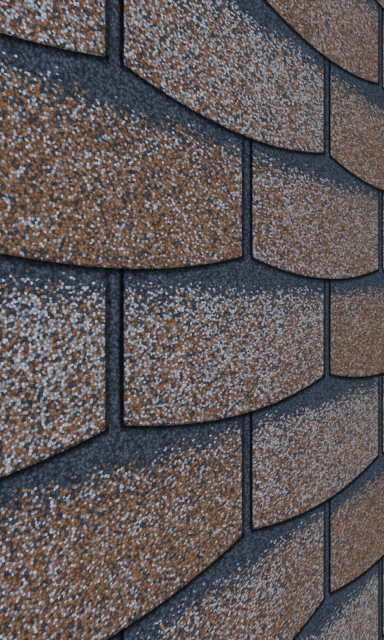
Write a Shadertoy shader that draws this texture.

```glsl
// Wall perspective, in units of canvas height
const float VANISH_X = 1.014;     // where the courses converge
const float HORIZON_Y = 0.539;
const float DEPTH_SPAN = 0.8346;  // distance from first joint to VANISH_X
const float DEPTH_RATE = 0.33;    // depth gained per half shingle
const float ROW_HEIGHT = 0.2865;
const float ROW_OFFSET = 2.291;

// Shingle shape, in half widths and row heights
const float SAG = 0.145;          // bulge of the lower edge
const float GAP = 0.052;          // half width of a joint
const float BAND_START = 0.17;    // dark headlap fades out between these
const float BAND_END = 0.36;
const float GRAINS = 66.0;        // granules per row height

const vec3 RUST = vec3(0.43, 0.29, 0.22);
const vec3 TAN = vec3(0.51, 0.42, 0.35);
const vec3 PALE = vec3(0.57, 0.59, 0.64);
const vec3 CHARCOAL = vec3(0.23, 0.25, 0.28);
const vec3 SLATE = vec3(0.215, 0.26, 0.315);
const int SAMPLES = 3;            // supersampling per axis

vec3 hash3(vec2 p) {
    vec3 q = fract(vec3(p.xyx) * vec3(0.1031, 0.1030, 0.0973));
    q += dot(q, q.yxz + 33.33);
    return fract((q.xxy + q.yzz) * q.zyx);
}

float valueNoise(vec2 p) {
    vec2 i = floor(p), f = fract(p);
    f = f * f * (3.0 - 2.0 * f);
    return mix(mix(hash3(i).x, hash3(i + vec2(1, 0)).x, f.x),
               mix(hash3(i + vec2(0, 1)).x, hash3(i + vec2(1, 1)).x, f.x), f.y);
}

// Nearest granule: random triple in xyz, distance in w
vec4 granule(vec2 p) {
    vec2 cell = floor(p);
    vec4 best = vec4(0.0, 0.0, 0.0, 9.0);
    for (int j = -1; j <= 1; j++)
    for (int i = -1; i <= 1; i++) {
        vec2 c = cell + vec2(i, j);
        vec3 h = hash3(c + 200.0);
        float d = length(c + h.xy - p);
        if (d < best.w) best = vec4(hash3(c + 517.0), d);
    }
    return best;
}

// Position across a shingle, -1 to 1; courses are staggered by half
float across(float u, float row) {
    return mod(u + row + 1.0, 2.0) - 1.0;
}

// Height above the curved lower edge
float aboveEdge(float t, float v, float row) {
    return row + SAG * (1.0 - t * t) - v;
}

vec3 wall(vec2 p) {
    // Project onto the wall: u along a course, v down the courses
    float depth = DEPTH_SPAN / (VANISH_X - p.x);
    float u = (depth - 1.0) / DEPTH_RATE;
    float v = (HORIZON_Y - p.y) * depth / ROW_HEIGHT + ROW_OFFSET;

    // The upper course overlaps the one below
    float row = ceil(v);
    float tUpper = across(u, row - 1.0);
    float upperEdge = aboveEdge(tUpper, v, row - 1.0);
    float upperSide = 1.0 - abs(tUpper) - GAP;
    bool onUpper = min(upperEdge, upperSide) > 0.0;
    if (onUpper) row -= 1.0;

    float t = across(u, row);
    float side = 1.0 - abs(t) - GAP;
    float local = v - row + 1.0;
    float id = floor((u + row + 1.0) * 0.5);

    // Granules shrink evenly with depth
    vec2 surface = vec2(log(depth) * DEPTH_SPAN / ROW_HEIGHT, v);
    vec4 g = granule(surface * GRAINS);
    float soft = smoothstep(1.0, 2.0, depth) * 0.4;

    // Mineral blend varies per shingle and fades rustier downward
    float blotch = valueNoise(surface * 5.0) - 0.5;
    float warmth = 0.5 + 0.36 * sin(1.57 * id + 2.62 * (row - 2.0));
    warmth = clamp(warmth + 0.4 * (local - 0.6) + 0.4 * blotch, 0.0, 1.0);
    float paleShare = mix(0.54, 0.16, warmth);
    float darkShare = 0.17 + 0.15 * (1.0 - smoothstep(0.25, 0.6, local));
    vec3 earth = mix(RUST, TAN, g.y);
    vec3 coat = g.x < paleShare ? PALE : (g.x > 1.0 - darkShare ? CHARCOAL : earth);
    vec3 average = mix(mix(RUST, TAN, 0.5), PALE, paleShare);
    coat = mix(coat, mix(average, CHARCOAL, darkShare), soft);

    // Headlap band and joints show slate, dithered by granule
    float coverage = smoothstep(BAND_START, BAND_END, local + 0.07 * blotch);
    bool coated = side > 0.0 && coverage > g.z;
    vec3 color = coated ? coat : SLATE;

    // Granule relief and brightness jitter, rougher on the bare slate
    float spread = coated ? 0.32 : 0.6;
    float jitter = 1.0 + spread * (fract(g.z * 7.0 + g.y) - 0.5);
    float relief = jitter * mix(1.08, 0.68, smoothstep(0.2, 0.85, g.w));
    color *= mix(relief, 0.94, soft);

    // Shadows in joints and below the overlapping course
    if (side < 0.0) {
        float line = smoothstep(-0.04, -0.015, side);
        color *= 1.0 - line * (t < 0.0 ? 0.75 : 0.4);
    }
    if (!onUpper && upperSide > -0.02) {
        color *= mix(0.25, 1.0, smoothstep(0.0, 0.05, -upperEdge));
    }

    // Worn, darker rim, strongest along the lower edge
    float lower = max(aboveEdge(t, v, row), 0.0);
    if (side > 0.0) {
        color *= mix(0.65, 1.0, smoothstep(0.0, 0.02, lower));
        color *= mix(0.8, 1.0, smoothstep(0.0, 0.015, side));
    }
    return color;
}

void mainImage(out vec4 fragColor, in vec2 fragCoord) {
    vec3 sum = vec3(0.0);
    for (int j = 0; j < SAMPLES; j++)
    for (int i = 0; i < SAMPLES; i++) {
        vec2 offset = (vec2(i, j) + 0.5) / float(SAMPLES) - 0.5;
        sum += wall((fragCoord + 1.15 * offset) / iResolution.y);
    }
    fragColor = vec4(sum / float(SAMPLES * SAMPLES), 1.0);
}
```
